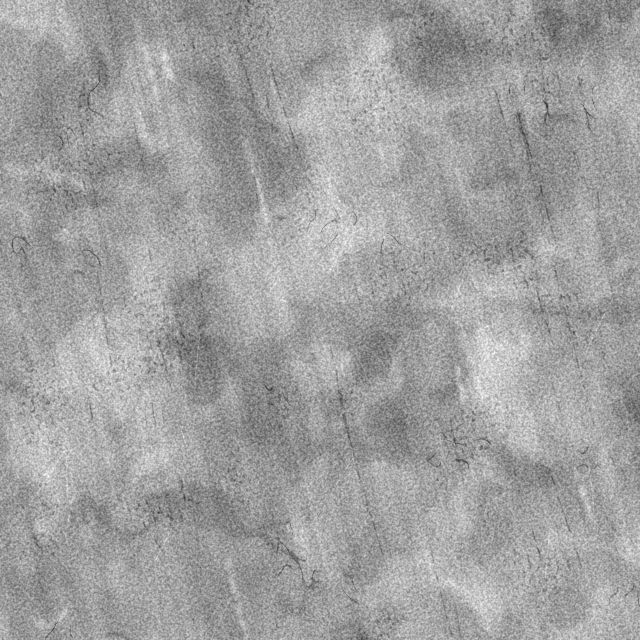
Give the GLSL for this texture, as a Shadertoy shader.

```glsl
const float BASE_TONE = 0.632;
const float LEAN = 0.24;             // tilt of the wear, radians from vertical
const float CLOUD_CONTRAST = 0.42;
const float STAIN_DEPTH = 0.065;
const float PATCH_LIFT = 0.07;
const float FIBRE_CONTRAST = 0.07;
const float VEIN_LIFT = 0.04;
const float CRACK_DEPTH = 0.20;
const float SOOT_DEPTH = 0.13;
const float DARK_SCRATCH_DEPTH = 0.21;
const float PALE_SCRATCH_LIFT = 0.15;
const float SCRAPE_LIFT = 0.19;
const float SPOT_LIFT = 0.13;
const float FINE_GRAIN = 0.20;
const float COARSE_GRAIN = 0.15;

vec2 hash2(vec2 p) {
    vec3 q = fract(vec3(p.xyx) * vec3(0.1031, 0.1030, 0.0973));
    q += dot(q, q.yzx + 33.33);
    return fract((q.xx + q.yz) * q.zy);
}

vec2 rotate(vec2 p, float angle) {
    float c = cos(angle), s = sin(angle);
    return vec2(c * p.x + s * p.y, c * p.y - s * p.x);
}

float cornerSlope(vec2 cell, vec2 offset) {
    float angle = 6.2832 * hash2(cell).x;
    return dot(vec2(cos(angle), sin(angle)), offset);
}

float gradientNoise(vec2 p) {
    vec2 cell = floor(p), f = p - cell, e = vec2(1.0, 0.0);
    vec2 u = f * f * f * (f * (f * 6.0 - 15.0) + 10.0);
    float low = mix(cornerSlope(cell, f), cornerSlope(cell + e, f - e), u.x);
    float high = mix(cornerSlope(cell + e.yx, f - e.yx), cornerSlope(cell + 1.0, f - 1.0), u.x);
    return mix(low, high, u.y);
}

float fbm(vec2 p) {
    float sum = 0.0, amplitude = 0.5;
    for (int i = 0; i < 5; i++) {
        sum += amplitude * gradientNoise(p);
        p = rotate(p, 0.6) * 2.03 + 17.3;
        amplitude *= 0.5;
    }
    return sum;
}

// Scattered, slightly bent strokes with soft sides and fading ends
float strokes(vec2 p, int count, float seed, vec2 leans, vec2 lengths, float width) {
    vec2 area = iResolution.xy / iResolution.y;
    float sum = 0.0;
    for (int i = 0; i < count; i++) {
        vec2 centre = hash2(vec2(float(i), seed)) * area;
        vec2 shape = hash2(vec2(float(i), seed + 7.0));
        vec2 style = hash2(vec2(float(i), seed + 13.0));
        vec2 q = rotate(p - centre, mix(leans.x, leans.y, shape.x));
        float halfLength = mix(lengths.x, lengths.y, shape.y * shape.y);
        float across = (q.x + (style.x - 0.5) * 0.6 * q.y * q.y) / width;
        float ends = 1.0 - smoothstep(0.55, 1.0, abs(q.y) / halfLength);
        sum += exp(-across * across) * ends * mix(0.35, 1.0, style.y);
    }
    return min(sum, 1.2);
}

void mainImage(out vec4 fragColor, in vec2 fragCoord) {
    vec2 uv = fragCoord / iResolution.y;
    vec2 wear = rotate(uv, LEAN);
    vec2 warp = vec2(fbm(uv * 6.0 + 3.1), fbm(uv * 6.0 + 41.7));
    vec2 bent = uv + 0.16 * warp;

    // Mottled ground, stains and pale patches
    float tone = BASE_TONE + CLOUD_CONTRAST * fbm(bent * 4.5 + 9.0);
    float stainField = fbm(bent * vec2(6.5, 7.5) + 60.0);
    tone -= STAIN_DEPTH * smoothstep(0.07, 0.14, stainField);
    tone += PATCH_LIFT * smoothstep(0.06, 0.22, fbm(bent * 7.0 + 83.0));
    float veins = 1.0 - smoothstep(0.0, 0.025, abs(fbm(bent * 9.0 + 25.0)));
    tone += VEIN_LIFT * veins * smoothstep(-0.05, 0.15, warp.x);

    // Fibres drawn out along the wear
    tone += FIBRE_CONTRAST * gradientNoise(wear * vec2(42.0, 4.0));
    tone += FIBRE_CONTRAST * 0.6 * gradientNoise(wear * vec2(110.0, 9.0) + 31.0);

    // Clustered cracks and soot
    float damage = smoothstep(0.13, 0.25, fbm(uv * 5.5 + 140.0));
    float ridge = abs(gradientNoise((wear + 0.05 * warp) * vec2(36.0, 24.0)));
    float crack = 1.0 - smoothstep(0.01, 0.055, ridge);
    tone -= CRACK_DEPTH * crack * damage * smoothstep(-0.1, 0.2, gradientNoise(uv * 30.0 + 5.0));
    float soot = smoothstep(0.1, 0.4, gradientNoise(wear * vec2(170.0, 130.0)));
    tone -= SOOT_DEPTH * soot * (0.12 + smoothstep(0.04, 0.2, fbm(uv * 6.0 + 200.0)));

    // Scratches, broad scrapes and round rubbed spots
    float broken = smoothstep(-0.3, 0.25, gradientNoise(uv * 65.0));
    float rough = smoothstep(-0.45, 0.2, gradientNoise(uv * 48.0 + 70.0));
    vec2 frayed = uv + 0.006 * warp;
    float darkLines = strokes(frayed, 46, 11.0, vec2(0.08, 0.32), vec2(0.03, 0.19), 0.0014);
    float paleLines = strokes(uv, 44, 52.0, vec2(-0.6, 0.3), vec2(0.02, 0.09), 0.0011);
    float scrapes = strokes(frayed, 11, 91.0, vec2(0.16, 0.32), vec2(0.03, 0.11), 0.0055);
    float spots = strokes(bent, 12, 133.0, vec2(-0.4, 0.4), vec2(0.016, 0.035), 0.012);
    tone -= DARK_SCRATCH_DEPTH * darkLines * broken;
    tone += PALE_SCRATCH_LIFT * paleLines * mix(0.4, 1.0, broken);
    tone += SCRAPE_LIFT * scrapes * rough + SPOT_LIFT * spots * rough;

    // Film grain
    tone += FINE_GRAIN * gradientNoise(rotate(uv, 0.47) * 330.0);
    tone += COARSE_GRAIN * gradientNoise(rotate(uv, -0.7) * 190.0 + 300.0);

    fragColor = vec4(vec3(clamp(tone, 0.0, 1.0)), 1.0);
}
```
